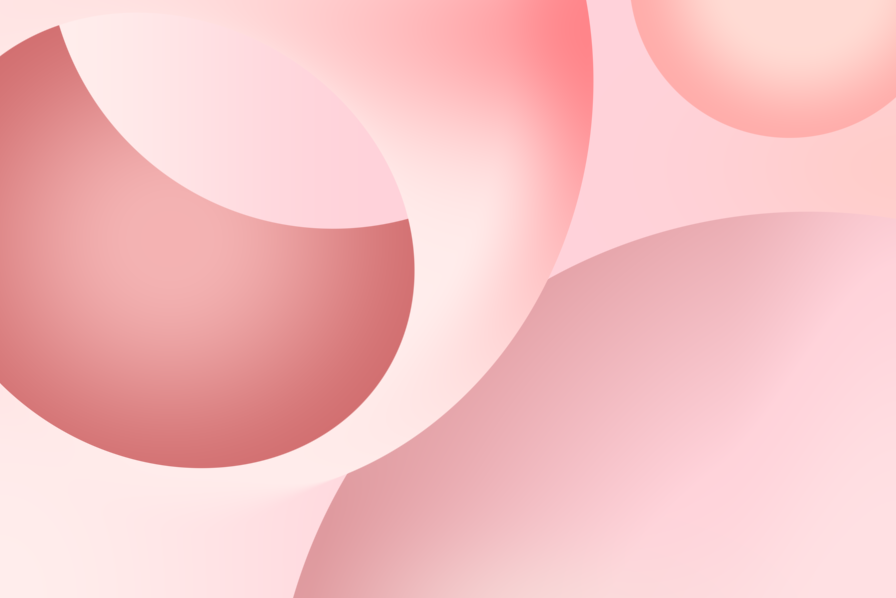
Reproduce this background procedurally as a WebGL 1 fragment shader.

```glsl
precision highp float;
// Soft pink abstract: a hollow ring, a shaded bowl, a large disc and a small ball.

uniform vec2 u_resolution;

#define BLUSH      vec3(1.00, 0.825, 0.855)
#define PALE       vec3(1.00, 0.93, 0.925)
#define CORAL      vec3(1.00, 0.52, 0.54)
#define PEACH      vec3(1.00, 0.80, 0.78)
#define BOWL_LIGHT vec3(0.955, 0.70, 0.70)
#define BOWL_DARK  vec3(0.82, 0.43, 0.435)
#define DISC_DARK  vec3(0.87, 0.59, 0.61)
#define BALL_LIGHT vec3(1.00, 0.86, 0.83)
#define BALL_RIM   vec3(1.00, 0.68, 0.67)

// Distance from the centre of a tilted ellipse; 1.0 lies on its edge.
float ellipseRatio(vec2 p, vec2 center, vec2 radii, float tilt) {
  float c = cos(tilt), s = sin(tilt);
  vec2 d = p - center;
  return length(vec2(c * d.x + s * d.y, c * d.y - s * d.x) / radii);
}

// Coverage of a shape: 1 inside, 0 outside.
float cover(float dist, float blur) {
  return 1.0 - smoothstep(-blur, blur, dist);
}

vec3 backdrop(vec2 p) {
  float lowerLeft = 1.0 - smoothstep(0.0, 0.85, length(p * vec2(1.0, 0.75)));
  vec3 color = mix(BLUSH, PALE, lowerLeft);
  vec2 warm = (p - vec2(1.52, 0.72)) / vec2(0.30, 0.17);
  return mix(color, PEACH, 0.85 * exp(-dot(warm, warm)));
}

vec3 discShade(vec2 p, float depth) {
  float light = depth * 1.4 + (p.x - 0.58) * 0.55 + 0.3 * smoothstep(1.2, 1.5, p.x);
  vec3 color = mix(DISC_DARK, BLUSH, clamp(light * 1.1, 0.0, 1.0));
  color = mix(color, PALE, 0.5 * smoothstep(0.85, 1.5, light));
  // Cream reflection along the lower edge
  vec2 cream = (p - vec2(0.92, -0.04)) / vec2(0.28, 0.13);
  return mix(color, vec3(0.97, 0.88, 0.86), 0.65 * exp(-dot(cream, cream)));
}

vec3 ringShade(vec2 p, float ratio) {
  // Coral pool in the upper right, continued down the outer rim
  vec2 d = p - vec2(0.98, 0.95);
  float pool = exp(-2.4 * abs(d.x) - 26.0 * d.y * d.y);
  float rim = 0.75 * smoothstep(0.74, 1.03, ratio) * smoothstep(0.15, 0.9, p.y);
  float coral = 1.0 - (1.0 - pool) * (1.0 - rim);
  return mix(PALE, CORAL, coral);
}

void main() {
  vec2 p = gl_FragCoord.xy / u_resolution.y;
  float aa = 0.9 / u_resolution.y;
  vec3 color = backdrop(p);

  // Large disc
  float disc = length(p - vec2(1.352, -0.252)) - 0.898;
  color = mix(color, discShade(p, -disc), cover(disc, aa));

  // Small ball
  vec2 ballOffset = p - vec2(1.320, 1.037);
  float ball = length(ballOffset) - 0.2676;
  float ballRim = smoothstep(0.45, 1.05, length(ballOffset - vec2(0.015, 0.01)) / 0.2676);
  color = mix(color, mix(BALL_LIGHT, BALL_RIM, ballRim), cover(ball, aa));

  // Ring, dissolving toward the lower left
  float ringRatio = ellipseRatio(p, vec2(0.387, 0.844), vec2(0.604, 0.680), -0.131);
  float ringBlur = mix(0.06, aa, smoothstep(0.32, 0.57, p.x));
  color = mix(color, ringShade(p, ringRatio), cover((ringRatio - 1.0) * 0.63, ringBlur));

  // Opening of the ring, with a faint glow on its lip
  float holeRatio = ellipseRatio(p, vec2(0.283, 0.598), vec2(0.4246, 0.3647), -0.529);
  float hole = (holeRatio - 1.0) * 0.39;
  color = mix(color, PALE, 0.4 * exp(-max(hole, 0.0) * 22.0));

  // Bowl seen inside the opening
  float bowlEdge = length((p - vec2(0.285, 0.60)) / vec2(0.43, 0.41));
  vec3 inside = mix(BOWL_LIGHT, BOWL_DARK, smoothstep(0.1, 1.1, bowlEdge));

  // Bright window above the bowl
  float window = length(p - vec2(0.557, 1.096)) - 0.4785;
  vec3 windowColor = mix(PALE, BLUSH, smoothstep(0.08, 0.62, p.x));
  inside = mix(inside, windowColor, cover(window, aa));
  color = mix(color, inside, cover(hole, aa));

  gl_FragColor = vec4(color, 1.0);
}
```
